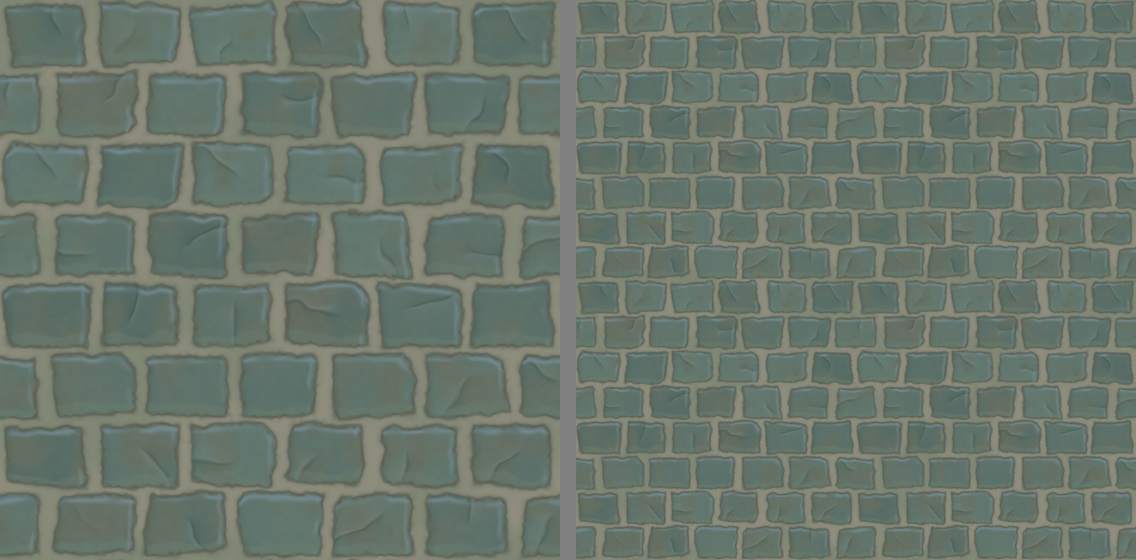
Left: one tile. Right: repeated 2 by 2.
Give the GLSL for this texture, as a WebGL 1 fragment shader.

```glsl
precision highp float;
// Worn green-grey paving stones in a running bond of 6 by 8, set in pale mortar.
// Each stone is four tilted half-planes and one chipped corner, roughened by
// wrapping noise, then shaded with bevels, creases and warm mottling.
uniform vec2 u_resolution;

const vec2 GRID = vec2(6.0, 8.0);
const vec2 CELL_SIZE = vec2(4.0 / 3.0, 1.0); // measured in row heights

const vec3 MORTAR = vec3(0.565, 0.560, 0.498);
const vec3 MORTAR_GREEN = vec3(0.510, 0.535, 0.465);
const vec3 MORTAR_DIRT = vec3(0.440, 0.460, 0.400);
const vec3 STONE_DARK = vec3(0.335, 0.418, 0.392);
const vec3 STONE_LIGHT = vec3(0.400, 0.482, 0.445);
const vec3 STONE_WARM = vec3(0.405, 0.430, 0.375);
const vec3 BEVEL_GREEN = vec3(0.410, 0.485, 0.430);
const vec3 GLINT = vec3(0.455, 0.540, 0.570);
const vec3 OUTLINE = vec3(0.345, 0.355, 0.310);

vec4 hash4(vec2 p) {
  vec4 q = fract(p.xyxy * vec4(0.1031, 0.1030, 0.0973, 0.1099));
  q += dot(q, q.wzxy + 33.33);
  return fract((q.xxyz + q.yzzw) * q.zywx);
}

// Value noise with a whole number of cells per canvas, so it wraps.
float noise(vec2 uv, vec2 period) {
  vec2 p = uv * period, i = floor(p), f = fract(p);
  f = f * f * (3.0 - 2.0 * f);
  vec2 a = mod(i, period), b = mod(i + 1.0, period);
  return mix(mix(hash4(a).x, hash4(vec2(b.x, a.y)).x, f.x),
             mix(hash4(vec2(a.x, b.y)).x, hash4(b).x, f.x), f.y);
}

float smoothMax(float a, float b, float k) {
  float h = max(k - abs(a - b), 0.0) / k;
  return max(a, b) + h * h * k * 0.25;
}

float band(float x, float centre, float width) {
  float t = (x - centre) / width;
  return exp(-t * t);
}

// Signed distances to the left, right, bottom and top sides of a stone.
vec4 stoneSides(vec2 p, vec2 id) {
  vec4 shift = (hash4(id + 11.0) - 0.5) * vec4(0.09, 0.09, 0.06, 0.06);
  vec4 tilt = (hash4(id + 37.0) - 0.5) * vec4(0.22, 0.22, 0.15, 0.15);
  vec4 e = vec4(-p.x, p.x, -p.y, p.y) - vec4(0.555, 0.555, 0.430, 0.430);
  e += shift + tilt * p.yyxx;
  vec4 r = hash4(id + 71.0);
  vec2 corner = vec2(r.x < 0.7 ? 1.0 : -1.0, r.y < 0.6 ? 1.0 : -1.0);
  float chip = dot(p * corner, vec2(0.60, 0.80)) - mix(0.565, 0.70, r.z);
  if (corner.y > 0.0) e.w = smoothMax(e.w, chip, 0.04);
  else e.z = smoothMax(e.z, chip, 0.04);
  return e;
}

float stoneDistance(vec4 e) {
  return smoothMax(smoothMax(e.x, e.y, 0.07), smoothMax(e.z, e.w, 0.07), 0.09);
}

vec3 stoneColour(vec2 uv, vec2 p, vec2 id, vec4 e) {
  vec4 r = hash4(id + 113.0), s = hash4(id + 151.0);
  float broad = noise(uv, vec2(20.0)), patchy = noise(uv, vec2(43.0));
  vec3 col = mix(STONE_DARK, STONE_LIGHT, r.x * 0.75 + broad * 0.25);
  float warm = smoothstep(0.45, 0.9, broad * 0.6 + patchy * 0.25 + r.y * 0.3);
  col = mix(col, STONE_WARM, warm * 0.75);

  // Crease: a bent line with a darker and a brighter flank.
  vec2 n = vec2(cos(s.x * 6.2832), sin(s.x * 6.2832));
  vec2 q = p - (s.yz - 0.5) * vec2(0.4, 0.3);
  float across = dot(q, n) + (noise(uv, vec2(30.0)) - 0.5) * 0.16;
  float along = dot(q, vec2(-n.y, n.x));
  float amount = smoothstep(0.25, 0.6, s.w) * smoothstep(-0.15, 0.1, along);
  float flank = smoothstep(-0.03, 0.03, across) - 0.5;
  col += flank * exp(-abs(across) * 7.0) * amount * 0.055;
  col -= band(across, -0.015, 0.022) * amount * 0.035;
  col = mix(col, GLINT, band(across, 0.035, 0.025) * amount * 0.3 * patchy);

  // Bevels: cool glints above and right, pale foot, shaded left side.
  float worn = smoothstep(0.2, 0.75, noise(uv, vec2(34.0)));
  float foot = smoothstep(-0.17, -0.12, e.z + (broad - 0.5) * 0.12);
  col = mix(col, BEVEL_GREEN, foot * 0.5);
  col -= smoothstep(-0.15, 0.0, e.x) * 0.022;
  col = mix(col, GLINT, band(e.w, -0.075, 0.035) * (0.2 + 0.65 * worn));
  col = mix(col, GLINT, band(e.y, -0.085, 0.032) * worn * 0.55);
  return col + (noise(uv, vec2(96.0)) - 0.5) * 0.012;
}

void main() {
  vec2 uv = gl_FragCoord.xy / u_resolution;
  vec2 wobble = vec2(noise(uv, vec2(41.0)), noise(uv + 0.37, vec2(41.0))) - 0.5;
  float grit = noise(uv, vec2(128.0)) - 0.5;
  vec2 grid = uv * GRID, local = vec2(0.0), id = vec2(0.0);
  float d = 9.0;

  // Nearest stone among neighbouring cells; alternate rows shift by half.
  for (int j = -1; j <= 1; j++) {
    for (int i = -1; i <= 1; i++) {
      float row = floor(grid.y) + float(j);
      float shift = 0.5 * mod(row + 1.0, 2.0);
      vec2 cell = vec2(floor(grid.x - shift) + float(i), row);
      vec2 p = (grid - cell - vec2(0.5 + shift, 0.5)) * CELL_SIZE + wobble * 0.07;
      vec2 key = mod(cell, GRID);
      float dist = stoneDistance(stoneSides(p, key));
      if (dist < d) { d = dist; local = p; id = key; }
    }
  }
  d += grit * 0.035;

  // Mortar, dirtier beside the stones, then stone and its ragged outline.
  vec3 col = mix(MORTAR_GREEN, MORTAR, smoothstep(0.2, 0.75, noise(uv, vec2(9.0))));
  col = mix(col, MORTAR_DIRT, 0.75 * exp(-max(d, 0.0) * 22.0));
  vec3 stone = stoneColour(uv, local, id, stoneSides(local, id));
  col = mix(stone, col, smoothstep(-0.022, 0.022, d));
  col = mix(col, OUTLINE, band(d, -0.003, 0.026) * (0.6 + 0.5 * grit));
  gl_FragColor = vec4(col, 1.0);
}
```
